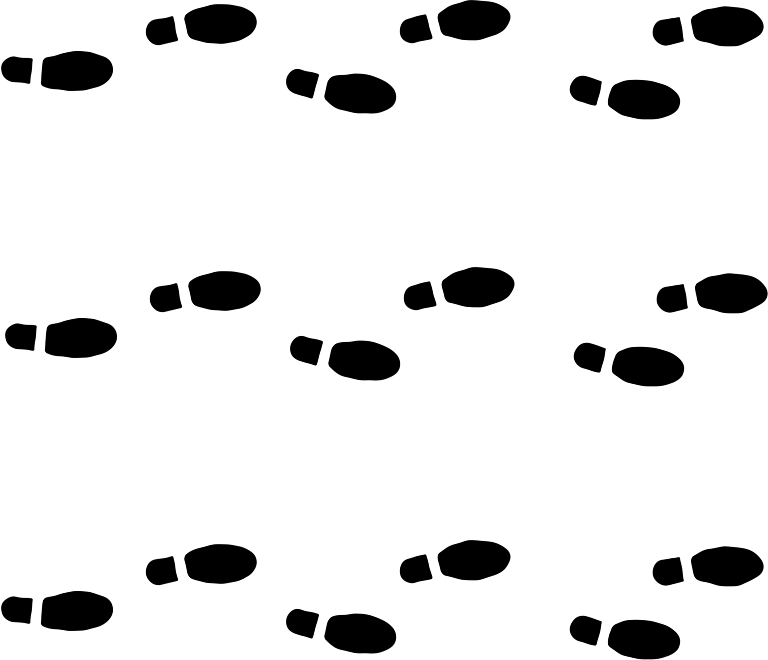
Write a WebGL 1 fragment shader that draws this pattern.

```glsl
precision highp float;
// Three rows of black shoe prints walking to the right across white ground.

uniform vec2 u_resolution;

const vec2 CANVAS = vec2(768.0, 660.0);  // layout units, y pointing down
const vec3 PAPER = vec3(1.0);
const vec3 INK = vec3(0.0);

// Coordinates of p in a frame turned by the given angle in degrees.
vec2 toTurned(vec2 p, float degrees) {
  float a = radians(degrees);
  float c = cos(a), s = sin(a);
  return vec2(c * p.x + s * p.y, c * p.y - s * p.x);
}

vec2 hashGradient(vec2 cell) {
  float a = 6.2832 * fract(sin(dot(cell, vec2(127.1, 311.7))) * 43758.5);
  return vec2(cos(a), sin(a));
}

float gradientNoise(vec2 p) {
  vec2 i = floor(p), f = fract(p);
  vec2 u = f * f * (3.0 - 2.0 * f);
  vec2 e = vec2(1.0, 0.0);
  float top = mix(dot(hashGradient(i), f),
                  dot(hashGradient(i + e), f - e), u.x);
  float bottom = mix(dot(hashGradient(i + e.yx), f - e.yx),
                     dot(hashGradient(i + 1.0), f - 1.0), u.x);
  return mix(top, bottom, u.y);
}

// Intersection of two distances with a rounded corner.
float roundIntersect(float a, float b, float radius) {
  vec2 u = max(vec2(a, b) + radius, 0.0);
  return min(max(a, b), -radius) + length(u);
}

float ellipseDistance(vec2 p, vec2 radii) {
  float k0 = max(length(p / radii), 0.001);
  float k1 = max(length(p / (radii * radii)), 0.00001);
  return k0 * (k0 - 1.0) / k1;
}

// Front of the shoe: an egg cut off at the instep, hollowed on the inner side.
float soleDistance(vec2 p, float rearLength, float arch) {
  vec2 q = toTurned(p, -9.0);
  float along = (q.x + 23.0) / 9.0;
  float hollow = q.y < 0.0 ? arch * exp(-along * along) : 0.0;
  float egg = ellipseDistance(q, vec2(q.x < 0.0 ? rearLength : 36.0, 19.7));
  return roundIntersect(egg + hollow, -35.0 - p.x, 3.0);
}

// Heel: a round-backed block with a straight front edge.
float heelDistance(vec2 p) {
  vec2 q = p - vec2(-62.6, 5.3);
  float back = length(vec2(min(q.x, 0.0), q.y)) - 12.7;
  return roundIntersect(back, q.x - 17.4, 1.5);
}

float shoeDistance(vec2 p, float tilt, float rearLength, float arch, float seed) {
  vec2 q = toTurned(p, tilt);
  float wobble = 1.5 * gradientNoise(q * 0.07 + seed * 17.3);
  return min(soleDistance(q, rearLength, arch), heelDistance(q)) + wobble;
}

// One row of walking prints: three on the far side, three on the near side.
float trailDistance(vec2 p) {
  float d = 1000.0;
  for (int i = 0; i < 3; i++) {
    float stride = float(i);
    float square = stride * stride;
    float first = 1.0 - min(stride, 1.0);

    vec2 far = vec2(221.0 + 253.3 * stride, 24.0 - 9.0 * stride + 5.1 * square);
    float farTilt = 12.0 + 6.0 * stride - 3.5 * square;
    vec2 farLocal = (p - far) * vec2(1.0, -1.0);
    d = min(d, shoeDistance(farLocal, farTilt, 41.0, 0.8, stride + 1.0));

    vec2 near = vec2(77.0 + 283.7 * stride, 71.0 + 31.5 * stride - 8.6 * square);
    float nearTilt = 6.5 + 15.0 * stride - 5.5 * square;
    float rearLength = mix(41.0, 49.0, first);
    d = min(d, shoeDistance(p - near, nearTilt, rearLength, 2.2 * first, stride + 5.0));
  }
  return d;
}

void main() {
  vec2 p = gl_FragCoord.xy / u_resolution * CANVAS;
  p.y = CANVAS.y - p.y;

  // Rows are almost evenly spaced; the middle one sits a little to the right.
  float row = floor((p.y + 70.0) / 268.0);
  vec2 rowOrigin = vec2(4.0 * mod(row, 2.0), 267.0 * row + 3.0 * row * (row - 1.0));

  float pixel = CANVAS.x / u_resolution.x;
  float d = trailDistance(p - rowOrigin);
  float cover = 1.0 - smoothstep(-0.6 * pixel, 0.6 * pixel, d);
  gl_FragColor = vec4(mix(PAPER, INK, cover), 1.0);
}
```
